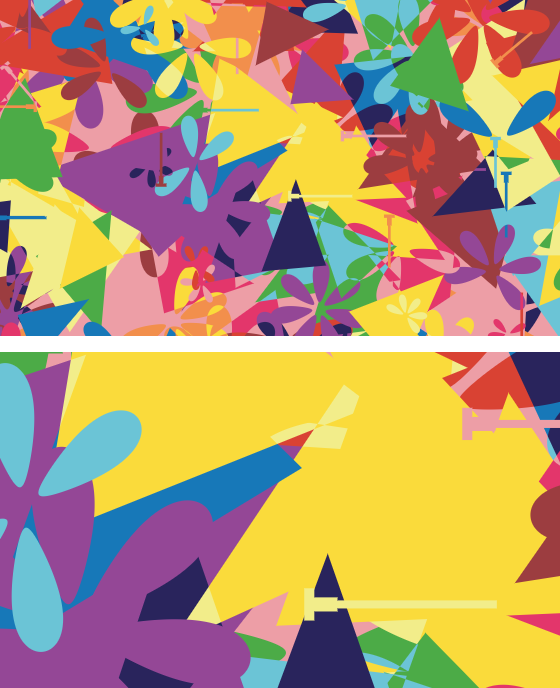
Top, the full canvas; bottom, a detail of the centre.
Give the GLSL for this background, as a WebGL 2 fragment shader.

```glsl
#version 300 es
precision highp float;

uniform vec2 u_resolution;
out vec4 fragColor;

const float TAU = 6.28318;
const int HUES = 12;
const vec3 PINK = vec3(0.93, 0.62, 0.65);
const vec3 PALETTE[HUES] = vec3[HUES](
    vec3(0.42, 0.77, 0.84),  // cyan
    vec3(0.30, 0.67, 0.28),  // green
    vec3(0.95, 0.93, 0.54),  // pale yellow
    vec3(0.98, 0.86, 0.23),  // yellow
    vec3(0.95, 0.56, 0.30),  // orange
    PINK,
    vec3(0.89, 0.21, 0.42),  // crimson
    vec3(0.85, 0.26, 0.20),  // red
    vec3(0.61, 0.24, 0.25),  // maroon
    vec3(0.58, 0.28, 0.59),  // purple
    vec3(0.16, 0.14, 0.36),  // navy
    vec3(0.09, 0.47, 0.72)); // blue

const float BAND_PERIOD = 0.78;   // width of one full hue cycle
const float BAND_SLANT = 0.8;
const float BAND_START = 1.143;
const float HUE_JITTER = 1.8;     // in palette steps
const float SOLID_SHARE = 0.6;    // shapes that hide what lies below
const float PETAL_WIDTH = 0.19;   // share of the flower radius
const float PETAL_CHANCE = 0.75;
const float PIN_HALF_WIDTH = 0.004;

const int TRIANGLE = 0;
const int FLOWER = 1;
const int PIN = 2;

float hash(vec2 cell, float seed) {
    return fract(sin(dot(cell, vec2(127.1, 311.7)) + seed * 74.7) * 43758.5);
}

vec2 polar(float angle) {
    return vec2(cos(angle), sin(angle));
}

// Slanted, slightly wavy bands of hue, in palette steps
float hueAt(vec2 p) {
    float phase = (p.x + BAND_SLANT * p.y - BAND_START) / BAND_PERIOD;
    phase += 0.06 * sin(7.0 * p.y - 4.0 * p.x);
    return phase * float(HUES) + 0.5;
}

float triangleDistance(vec2 p, float radius, vec2 cell, float seed) {
    float turn = TAU * hash(cell, seed + 5.0);
    vec2 corner[3];
    for (int k = 0; k < 3; k++) {
        float skew = 1.2 * (hash(cell, seed + 6.0 + float(k)) - 0.5);
        corner[k] = radius * polar(turn + TAU * float(k) / 3.0 + skew);
    }
    float d = -1.0;
    for (int k = 0; k < 3; k++) {
        vec2 edge = normalize(corner[(k + 1) % 3] - corner[k]);
        d = max(d, dot(p - corner[k], vec2(edge.y, -edge.x)));
    }
    return d;
}

float flowerDistance(vec2 p, float radius, vec2 cell, float seed) {
    float petals = 6.0 + floor(3.0 * hash(cell, seed + 5.0));
    float sector = TAU / petals;
    float angle = mod(atan(p.y, p.x) + TAU * (1.0 + hash(cell, seed + 6.0)), TAU);
    float index = floor(angle / sector);
    if (hash(cell, seed + 10.0 + index) > PETAL_CHANCE) return 1.0;

    // Ellipse that narrows towards the middle of the flower
    vec2 q = length(p) * polar(angle - (index + 0.5) * sector);
    float taper = clamp(0.35 + 0.85 * q.x / radius, 0.3, 1.2);
    vec2 axes = radius * vec2(0.43, PETAL_WIDTH * taper);
    q.x -= 0.57 * radius;
    float k = length(q / axes);
    return k * (k - 1.0) / max(length(q / (axes * axes)), 0.001);
}

float boxDistance(vec2 p, vec2 halfSize) {
    vec2 d = abs(p) - halfSize;
    return max(d.x, d.y);
}

// Thin stem with a stubby cross bar at one end
float pinDistance(vec2 p, float radius, vec2 cell, float seed) {
    float turn = floor(4.0 * hash(cell, seed + 5.0)) * TAU / 4.0;
    if (hash(cell, seed + 6.0) > 0.8) turn += TAU / 9.0;
    vec2 axis = polar(turn);
    vec2 q = vec2(dot(p, axis), dot(p, vec2(-axis.y, axis.x)));
    float stem = boxDistance(q - vec2(radius * 0.4, 0.0), vec2(radius * 0.4, PIN_HALF_WIDTH));
    float neck = boxDistance(q, vec2(0.014, 0.007));
    float bar = boxDistance(q + vec2(0.014, 0.0), vec2(0.005, 0.016));
    return min(stem, min(neck, bar));
}

// Scatters one kind of shape; see-through ones swap the tone of what they cover
void scatter(vec2 p, int kind, float size, float chance, float seed,
             inout vec3 color, inout float tone) {
    float pixel = 1.0 / u_resolution.y;
    vec2 home = floor(p / size);
    for (int j = -1; j <= 1; j++)
    for (int i = -1; i <= 1; i++) {
        vec2 cell = home + vec2(i, j);
        if (hash(cell, seed) > chance) continue;
        vec2 center = size * (cell + vec2(hash(cell, seed + 1.0), hash(cell, seed + 2.0)));
        float radius = size * mix(0.65, 1.0, hash(cell, seed + 3.0));
        vec2 q = p - center;
        if (dot(q, q) > 1.1 * size * size) continue;

        float d = kind == TRIANGLE ? triangleDistance(q, radius, cell, seed)
                : kind == FLOWER ? flowerDistance(q, radius, cell, seed)
                : pinDistance(q, radius, cell, seed);
        float cover = clamp(0.5 - d / pixel, 0.0, 1.0);
        float hue = hueAt(center) + HUE_JITTER * (hash(cell, seed + 4.0) - 0.5);
        int index = int(mod(hue, float(HUES))) % HUES;
        bool solid = hash(cell, seed + 20.0) < SOLID_SHARE;
        float newTone = solid ? step(0.5, hash(cell, seed + 21.0)) : 1.0 - tone;
        vec3 ink = mix(PALETTE[index], PALETTE[(index + 1) % HUES], newTone);
        color = mix(color, ink, cover);
        tone = mix(tone, newTone, cover);
    }
}

void main() {
    vec2 p = gl_FragCoord.xy / u_resolution.y;
    vec3 color = PINK;
    float tone = 0.0;
    scatter(p, FLOWER, 0.26, 0.7, 47.1, color, tone);
    scatter(p, TRIANGLE, 0.32, 0.9, 1.3, color, tone);
    scatter(p, TRIANGLE, 0.25, 0.8, 23.7, color, tone);
    scatter(p, FLOWER, 0.22, 0.5, 95.3, color, tone);
    scatter(p, TRIANGLE, 0.17, 0.25, 71.9, color, tone);
    scatter(p, FLOWER, 0.08, 0.03, 119.7, color, tone);
    scatter(p, PIN, 0.24, 0.5, 143.9, color, tone);
    fragColor = vec4(color, 1.0);
}
```
